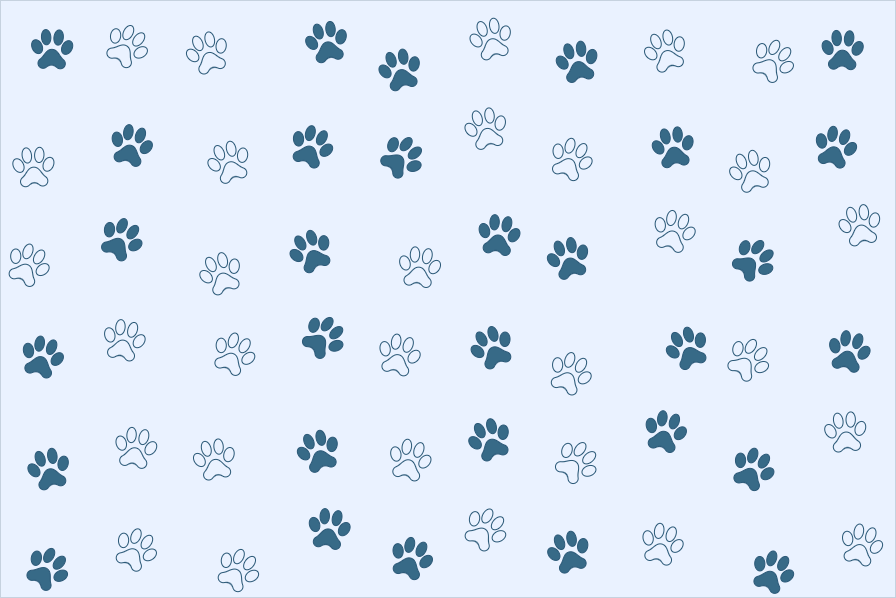
Write a WebGL 1 fragment shader that draws this pattern.

```glsl
precision highp float;
// Scattered paw prints on pale blue, half of them solid and half outlined.
// Each cell of a staggered, jittered grid holds one turned paw, built from
// ellipse toes and a smooth-blended pad as a signed distance.

#define ROWS 6.0
#define CELL_WIDTH 0.15
#define PAW_SIZE 0.0326
#define STROKE 0.0017
#define JITTER vec2(0.028, 0.024)
#define STAGGER 0.036
#define TILT_MIN -0.5
#define TILT_MAX 0.8
#define PAPER vec3(0.918, 0.949, 1.0)
#define FILL vec3(0.215, 0.415, 0.53)
#define INK vec3(0.17, 0.35, 0.47)
#define FRAME vec3(0.76, 0.81, 0.86)

uniform vec2 u_resolution;

float hash(vec2 p) {
  return fract(sin(dot(p, vec2(127.1, 311.7))) * 43758.5453);
}

mat2 rotation(float a) {
  float c = cos(a), s = sin(a);
  return mat2(c, s, -s, c);
}

float ellipse(vec2 p, vec2 r) {
  float k = length(p / r);
  return k * (k - 1.0) / max(length(p / (r * r)), 1e-4);
}

float capsule(vec2 p, vec2 a, vec2 b, float r) {
  vec2 ab = b - a;
  float t = clamp(dot(p - a, ab) / dot(ab, ab), 0.0, 1.0);
  return length(p - a - t * ab) - r;
}

float smoothMin(float a, float b, float k) {
  float h = max(k - abs(a - b), 0.0) / k;
  return min(a, b) - h * h * k * 0.25;
}

// Upright paw, about one unit in radius
float paw(vec2 p) {
  vec2 m = vec2(abs(p.x), p.y);
  float inner = ellipse(rotation(0.1) * (m - vec2(0.32, 0.60)), vec2(0.24, 0.39));
  float outer = ellipse(rotation(0.45) * (m - vec2(0.77, 0.10)), vec2(0.26, 0.37));
  vec2 top = vec2(0.0, -0.36), lobe = vec2(0.44, -0.74);
  float right = capsule(p, top, lobe, 0.26);
  float left = capsule(vec2(-p.x, p.y), top, lobe, 0.26);
  return min(min(inner, outer), smoothMin(left, right, 0.34));
}

// Share of a pixel that lies inside distance d
float coverage(float d, float pixel) {
  return clamp(0.5 - d / pixel, 0.0, 1.0);
}

void main() {
  float pixel = 1.0 / u_resolution.y;
  vec2 uv = gl_FragCoord.xy * pixel;
  float aspect = u_resolution.x * pixel;

  // Grid fitted to the canvas
  vec2 count = vec2(max(floor(aspect / CELL_WIDTH + 0.5), 1.0), ROWS);
  vec2 cell = vec2(aspect, 1.0) / count;
  vec2 id = floor(uv / cell);

  // Position and turn of the paw in this cell
  vec2 offset = JITTER * (2.0 * vec2(hash(id + 3.7), hash(id + 19.3)) - 1.0);
  offset.y += STAGGER * (mod(id.x, 2.0) - 0.5);
  vec2 p = uv - (id + 0.5) * cell - offset;
  float tilt = mix(TILT_MIN, TILT_MAX, hash(id + 41.9));
  float d = paw(rotation(tilt) * p / PAW_SIZE) * PAW_SIZE;

  // One paw of each neighbouring pair is solid
  float side = step(0.5, hash(vec2(floor(id.x * 0.5), id.y) + 7.1));
  float solid = abs(mod(id.x, 2.0) - side);

  // Fill, then stroke
  float body = coverage(d, pixel);
  float line = coverage(d - 0.5 * STROKE, pixel) - coverage(d + 0.5 * STROKE, pixel);
  vec3 color = mix(PAPER, FILL, body * solid);
  color = mix(color, INK, line);

  // Hairline frame
  vec2 edge = min(uv, vec2(aspect, 1.0) - uv);
  color = mix(color, FRAME, coverage(min(edge.x, edge.y) - 0.0015, pixel));

  gl_FragColor = vec4(color, 1.0);
}
```
